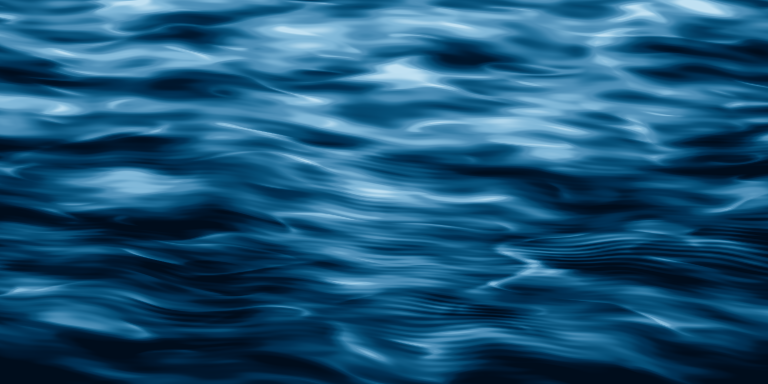
Give the GLSL for this texture, as a WebGL 1 fragment shader.

```glsl
precision highp float;
// Dark blue rippled water seen at a low angle, with soft swells and pale glints.
uniform vec2 u_resolution;

// Random unit vector for a lattice cell
vec2 cellGradient(vec2 cell) {
  float angle = 6.2832 * fract(sin(dot(cell, vec2(127.1, 311.7))) * 43758.5453);
  return vec2(cos(angle), sin(angle));
}

// Gradient noise, roughly -0.7 to 0.7
float noise(vec2 p) {
  vec2 i = floor(p), f = fract(p);
  vec2 w = f * f * f * (f * (f * 6.0 - 15.0) + 10.0);
  vec2 e = vec2(1.0, 0.0);
  float low = mix(dot(cellGradient(i), f), dot(cellGradient(i + e.xy), f - e.xy), w.x);
  float high = mix(dot(cellGradient(i + e.yx), f - e.yx), dot(cellGradient(i + e.xx), f - e.xx), w.x);
  return mix(low, high, w.y);
}

// Bright crest: sharp on its lower side, fading upward, broken along its length
float crest(vec2 p, float softness) {
  float h = noise(p);
  float line = smoothstep(-softness, softness * 0.4, h) * exp(-max(h, 0.0) * 10.0);
  return line * smoothstep(-0.05, 0.35, noise(p * vec2(1.5, 0.8) + 31.7));
}

// Water colour from deep shadow to reflected sky
vec3 waterColor(float tone) {
  vec3 c = mix(vec3(0.0, 0.05, 0.11), vec3(0.0, 0.09, 0.18), smoothstep(-0.1, 0.1, tone));
  c = mix(c, vec3(0.0, 0.19, 0.33), smoothstep(0.08, 0.3, tone));
  c = mix(c, vec3(0.02, 0.31, 0.47), smoothstep(0.28, 0.5, tone));
  c = mix(c, vec3(0.13, 0.44, 0.61), smoothstep(0.47, 0.67, tone));
  c = mix(c, vec3(0.30, 0.56, 0.72), smoothstep(0.62, 0.8, tone));
  c = mix(c, vec3(0.50, 0.72, 0.85), smoothstep(0.8, 1.0, tone));
  return mix(c, vec3(0.75, 0.88, 0.95), smoothstep(1.0, 1.3, tone));
}

void main() {
  vec2 uv = gl_FragCoord.xy / u_resolution;
  vec2 p = gl_FragCoord.xy / u_resolution.y;
  float focus = exp(-pow((uv.y - 0.3) / 0.24, 2.0));

  // Waves crowd together with distance, tilt down to the right and wander
  float v = p.y + 0.35 * p.y * p.y + 0.09 * p.x;
  v += 0.07 * noise(vec2(p.x * 2.0, p.y * 3.0) + 4.3);
  v += 0.018 * noise(vec2(p.x * 5.0, p.y * 8.0) + 9.1);
  float x = p.x * (1.0 + 0.4 * p.y);

  // Broad swells and the smaller waves on them
  float swell = noise(vec2(x * 1.6, v * 7.5) + 2.6);
  float waves = noise(vec2(x * 3.2, v * 16.0) + 17.2);
  float chop = noise(vec2(x * 6.0, v * 32.0) + 41.5);
  float tone = 0.24 + 0.48 * uv.y + 0.8 * swell + 0.58 * waves + 0.3 * chop;

  // Glints, sharpest in the focal band
  float softness = mix(0.16, 0.06, focus);
  tone += 0.55 * crest(vec2(x * 1.7, v * 8.0) + 53.4, softness);
  tone += 0.4 * crest(vec2(x * 2.9, v * 15.0) + 71.9, softness);

  // Fine parallel ripples in patches
  float patches = smoothstep(0.0, 0.35, noise(vec2(x * 1.8, v * 6.0) + 83.2));
  float ripple = sin(v * 400.0 + 9.0 * noise(vec2(x * 3.0, v * 11.0) + 12.8));
  tone += 0.14 * focus * patches * ripple;
  tone += 0.2 * focus * noise(vec2(x * 9.0, v * 85.0) + 6.7);

  // Darker sides and lower edge
  tone -= 0.22 * pow(abs(uv.x * 2.0 - 1.0), 3.0);
  tone -= 0.25 * (1.0 - smoothstep(0.0, 0.12, uv.y));
  gl_FragColor = vec4(waterColor(tone), 1.0);
}
```
